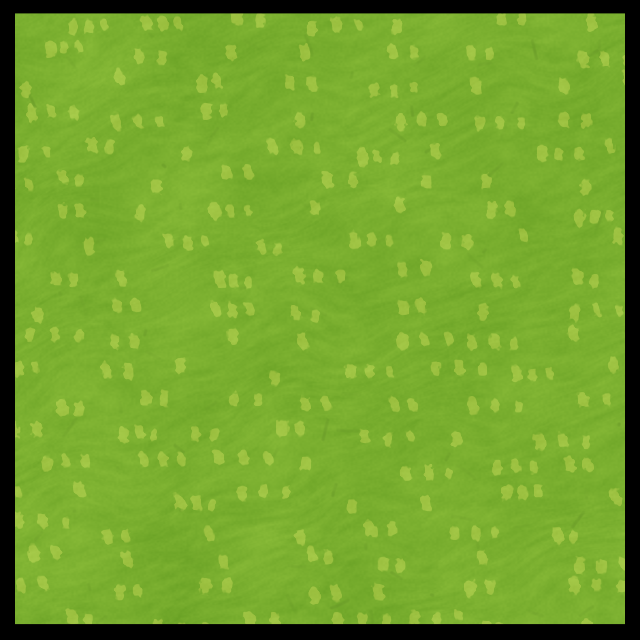
Write a WebGL 2 fragment shader that draws this texture.

```glsl
#version 300 es
precision highp float;
// A framed meadow: mottled, fibrous green ground with faint dark strokes,
// sprinkled with short rows of ragged yellow-green dabs. Dabs and strokes are
// scattered by hashed grid cells; the ground is layered value noise.
uniform vec2 u_resolution;
out vec4 fragColor;

float hash(vec2 p) {
  vec3 h = fract(vec3(p.xyx) * vec3(0.1031, 0.1030, 0.0973));
  h += dot(h, h.yzx + 33.33);
  return fract((h.x + h.y) * h.z);
}

vec2 hash2(vec2 p) {
  return vec2(hash(p + 17.3), hash(p + 71.9));
}

float noise(vec2 p) {
  vec2 i = floor(p), f = fract(p);
  f = f * f * (3.0 - 2.0 * f);
  return mix(mix(hash(i), hash(i + vec2(1, 0)), f.x),
             mix(hash(i + vec2(0, 1)), hash(i + vec2(1, 1)), f.x), f.y);
}

float fbm(vec2 p) {
  float sum = 0.0, amp = 0.5;
  for (int i = 0; i < 4; i++) {
    sum += amp * noise(p);
    p = mat2(1.6, 1.2, -1.2, 1.6) * p + 5.7;
    amp *= 0.5;
  }
  return sum;
}

mat2 rotate(float a) {
  return mat2(cos(a), sin(a), -sin(a), cos(a));
}

// Coverage of the rows of one to three dabs, largest at the left
float dabs(vec2 p, float edge) {
  vec2 cellSize = vec2(0.137, 0.0495);
  vec2 ragged = vec2(noise(p * 190.0), noise(p * 190.0 + 40.0)) - 0.5;
  float cover = 0.0;
  float row = floor(p.y / cellSize.y);
  for (int j = -1; j <= 1; j++) {
    float y = row + float(j);
    float shift = hash(vec2(y, 3.7));
    float column = floor(p.x / cellSize.x - shift);
    for (int i = -1; i <= 1; i++) {
      vec2 cell = vec2(column + float(i), y);
      vec2 seed = hash2(cell);
      vec2 start = (cell + vec2(shift, 0.25) + seed * vec2(0.35, 0.5)) * cellSize;
      float count = 1.0 + floor(hash(cell + 9.1) * 2.9);
      float gap = mix(0.023, 0.039, hash(cell + 5.3));
      for (float k = 0.0; k < count; k++) {
        vec2 jitter = hash2(cell * 3.1 + k * 13.7) - 0.5;
        vec2 center = start + vec2(k * gap, 0.0) + jitter * vec2(0.004, 0.006);
        vec2 size = vec2(0.0079, 0.0122) * (1.0 - 0.11 * k + 0.22 * jitter.x);
        vec2 q = (p - center) / size + ragged * vec2(0.75, 0.5);
        q.x += (0.15 + 0.5 * jitter.y) * q.y;
        q = abs(q);
        float radius = pow(dot(q * q, q) + 1e-5, 1.0 / 3.0);
        cover = max(cover, smoothstep(-edge, edge, (1.0 - radius) * size.x));
      }
    }
  }
  return cover;
}

// Soft, thin strokes at random angles
float strokes(vec2 p) {
  float cover = 0.0;
  vec2 base = floor(p * 15.0);
  for (int j = -1; j <= 1; j++) {
    for (int i = -1; i <= 1; i++) {
      vec2 cell = base + vec2(i, j);
      vec2 seed = hash2(cell + 200.0);
      vec2 q = rotate(6.283 * hash(cell + 310.0)) * (p - (cell + seed) / 15.0);
      q.y += 9.0 * q.x * q.x * (seed.x - 0.5);
      q.x -= clamp(q.x, -0.017 * seed.y, 0.017 * seed.y);
      float strength = smoothstep(0.45, 1.0, hash(cell + 420.0));
      cover = max(cover, strength * smoothstep(0.0042, 0.0005, length(q)));
    }
  }
  return cover * (0.4 + 0.6 * noise(p * 140.0));
}

void main() {
  vec2 uv = gl_FragCoord.xy / u_resolution;
  float pixel = 1.0 / min(u_resolution.x, u_resolution.y);

  // Ground: broad mottling, warped slanting fibres and fine grain
  vec2 warp = vec2(noise(uv * 9.0), noise(uv * 9.0 + 31.0)) - 0.5;
  float mottle = fbm(uv * 7.0) - 0.47;
  float fibre = fbm(rotate(-0.3) * (uv + warp * 0.06) * vec2(28.0, 95.0)) - 0.47;
  float grain = noise(uv * 300.0) - 0.5;
  float tone = 0.075 * mottle + 0.085 * fibre + 0.022 * grain;
  vec3 color = vec3(0.478, 0.685, 0.184) + tone * vec3(1.0, 0.8, 0.6);
  color = mix(color, vec3(0.40, 0.59, 0.15), 0.6 * strokes(uv));

  // Dabs, slightly translucent over the ground
  vec3 dabColor = vec3(0.63, 0.77, 0.265) + 0.7 * tone;
  color = mix(color, dabColor, 0.94 * dabs(uv, max(0.0011, 0.6 * pixel)));

  // Black frame
  vec2 inset = min(uv - vec2(0.0234, 0.0247), vec2(0.9766, 0.979) - uv);
  color *= smoothstep(-0.5 * pixel, 0.5 * pixel, min(inset.x, inset.y));
  fragColor = vec4(color, 1.0);
}
```
